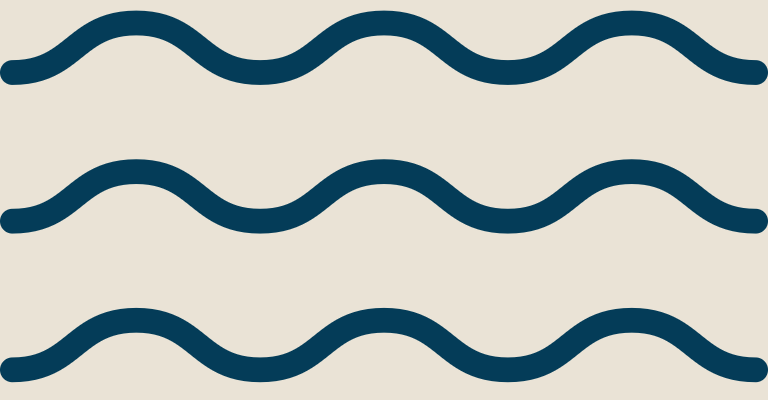
Write a Shadertoy shader that draws this pattern.

```glsl
const vec3 CREAM = vec3(0.918, 0.892, 0.840);
const vec3 NAVY = vec3(0.016, 0.237, 0.345);

// Lengths are in stroke widths
const float CANVAS_WIDTH = 31.0;
const float WAVE_COUNT = 3.0;
const float WAVE_LENGTH = 10.0;
const float WAVE_HEIGHT = 2.0;
const float ROW_SPACING = 6.0;
const float ROW_OFFSET = 0.145;
const float STROKE_RADIUS = 0.5;
const int CURVE_STEPS = 24;

// Cubic Bezier from trough to crest, with level tangents at both ends
vec2 risingCurve(float t) {
    float x = t * (1.5 - 1.5 * t + t * t);
    float y = t * t * (3.0 - 2.0 * t);
    return vec2(0.5 * WAVE_LENGTH * x, WAVE_HEIGHT * y);
}

float segmentDistance(vec2 p, vec2 a, vec2 b) {
    vec2 ap = p - a;
    vec2 ab = b - a;
    return length(ap - ab * clamp(dot(ap, ab) / dot(ab, ab), 0.0, 1.0));
}

float curveDistance(vec2 p) {
    float nearest = 1e5;
    vec2 start = risingCurve(0.0);
    for (int i = 1; i <= CURVE_STEPS; i++) {
        vec2 end = risingCurve(float(i) / float(CURVE_STEPS));
        nearest = min(nearest, segmentDistance(p, start, end));
        start = end;
    }
    return nearest;
}

// Mirror every half wave onto one rising curve, keeping the rounded ends
vec2 foldWaves(vec2 p) {
    float halfSpan = 0.5 * WAVE_COUNT * WAVE_LENGTH;
    float along = clamp(p.x, -halfSpan, halfSpan);
    float overshoot = abs(p.x - along);
    float phase = fract((along + halfSpan) / WAVE_LENGTH + 0.5) - 0.5;
    float row = floor(p.y / ROW_SPACING + 0.5);
    return vec2(abs(phase) * WAVE_LENGTH - overshoot,
                p.y - row * ROW_SPACING + 0.5 * WAVE_HEIGHT);
}

void mainImage(out vec4 fragColor, in vec2 fragCoord) {
    float pixel = CANVAS_WIDTH / iResolution.x;
    vec2 p = (fragCoord - 0.5 * iResolution.xy) * pixel;
    p.y -= ROW_OFFSET;

    // Antialiased stroke over the flat ground
    float edge = curveDistance(foldWaves(p)) - STROKE_RADIUS;
    float ink = clamp(0.5 - edge / pixel, 0.0, 1.0);
    fragColor = vec4(mix(CREAM, NAVY, ink), 1.0);
}
```
